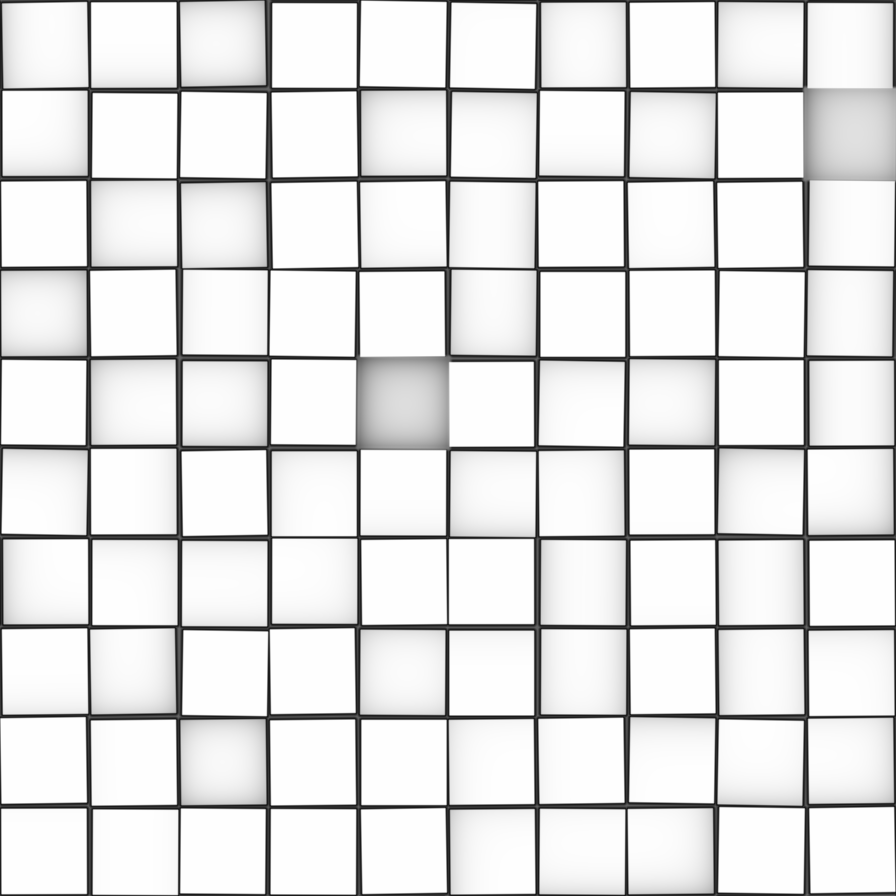
Reproduce this pattern procedurally as a Shadertoy shader.

```glsl
float hash(vec2 p) {
    return fract(sin(dot(p, vec2(127.1, 311.7))) * 43758.5453);
}

bool isSunken(vec2 cell) {
    return cell == vec2(4.0, 5.0) || cell == vec2(9.0, 8.0);
}

float tileHeight(vec2 cell) {
    return isSunken(cell) ? -0.8 : smoothstep(0.2, 0.65, hash(cell + 3.7));
}

float boxDistance(vec2 p, float halfSize, float radius) {
    vec2 d = abs(p) - halfSize + radius;
    return length(max(d, 0.0)) + min(max(d.x, d.y), 0.0) - radius;
}

// Position inside a tile, after its small shift and turn
vec2 tileSpace(vec2 p, vec2 cell) {
    vec2 shift = vec2(hash(cell + 11.3), hash(cell + 27.9)) - 0.5;
    float turn = (hash(cell + 41.1) - 0.5) * 0.036;
    vec2 q = p - cell - 0.5 - shift * 0.03;
    return mat2(cos(turn), sin(turn), -sin(turn), cos(turn)) * q;
}

// White face, darkened along every side that has a taller neighbour
float faceShade(vec2 q, vec2 cell) {
    float h = tileHeight(cell);
    float shade = 0.998 - 0.12 * max(-h, 0.0);
    vec2 side = vec2(1.0, 0.0);
    for (int i = 0; i < 4; i++) {
        float rise = max(tileHeight(cell + side) - h, 0.0);
        float edge = max(0.48 - dot(q, side), 0.0);
        shade *= 1.0 - 0.19 * rise * exp(-edge / 0.14);
        side = vec2(-side.y, side.x);
    }
    return shade;
}

void mainImage(out vec4 fragColor, in vec2 fragCoord) {
    vec2 p = 10.0 * fragCoord / iResolution.y;
    float pixel = 10.0 / iResolution.y;

    // Nearest raised tile, and the floor of any sunken one
    float nearest = 1e3;
    vec2 nearestCell = vec2(0.0), nearestPos = vec2(0.0);
    float floorCover = 0.0, floorShade = 0.0;
    for (int y = -1; y <= 1; y++) {
        for (int x = -1; x <= 1; x++) {
            vec2 cell = floor(p) + vec2(x, y);
            vec2 q = tileSpace(p, cell);
            if (isSunken(cell)) {
                float d = boxDistance(q, 0.53, 0.03);
                float cover = 1.0 - smoothstep(-0.03, 0.02, d);
                if (cover > floorCover) {
                    floorCover = cover;
                    floorShade = faceShade(q, cell);
                }
                continue;
            }
            float halfSize = 0.475 + 0.006 * (hash(cell + 63.5) - 0.5);
            float d = boxDistance(q, halfSize, 0.012);
            if (d < nearest) {
                nearest = d;
                nearestCell = cell;
                nearestPos = q;
            }
        }
    }

    // Gaps are black beside the tiles and greyer where they widen
    float shade = mix(0.07, 0.38, smoothstep(0.004, 0.045, nearest));
    shade = mix(shade, floorShade, floorCover);

    // Tile faces with soft rims
    float soft = max(0.012, 0.6 * pixel);
    float cover = 1.0 - smoothstep(-soft, soft, nearest);
    shade = mix(shade, faceShade(nearestPos, nearestCell), cover);

    fragColor = vec4(vec3(shade), 1.0);
}
```
